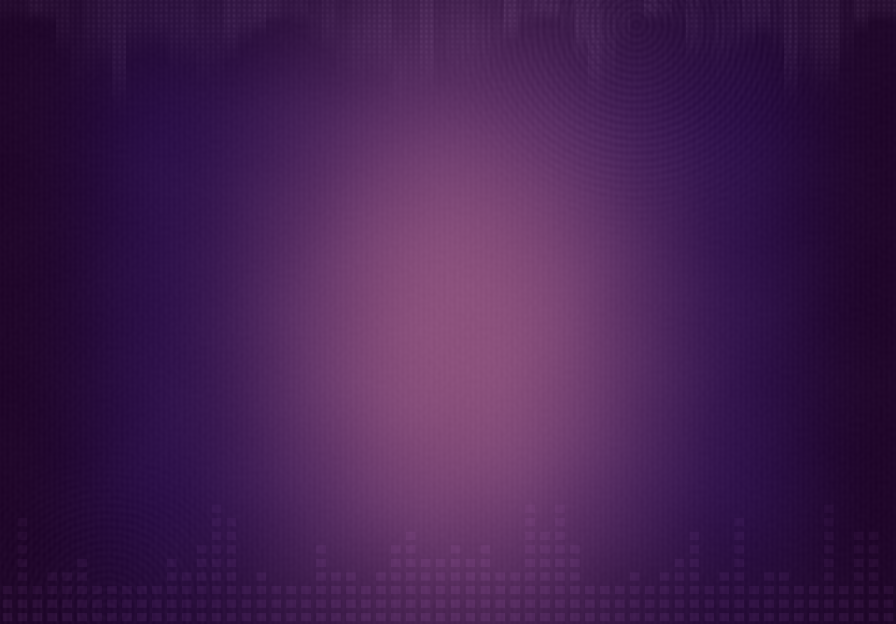
Write a Shadertoy shader that draws this background.

```glsl
// A tall rose glow on deep violet, darkening to plum at the sides.
// Faint dotted bars hang from the top, equalizer blocks rise from the bottom,
// and thin rings, pinstripes and gradient noise give the surface a fine weave.

float hash(float n) {
    return fract(sin(n * 91.73) * 4375.85);
}

vec2 randomGradient(vec2 cell) {
    float angle = 6.2832 * hash(dot(cell, vec2(1.37, 7.91)));
    return vec2(cos(angle), sin(angle));
}

float gradientNoise(vec2 p) {
    vec2 cell = floor(p), f = fract(p);
    vec2 u = f * f * f * (f * (f * 6.0 - 15.0) + 10.0);
    float a = dot(randomGradient(cell), f);
    float b = dot(randomGradient(cell + vec2(1, 0)), f - vec2(1, 0));
    float c = dot(randomGradient(cell + vec2(0, 1)), f - vec2(0, 1));
    float d = dot(randomGradient(cell + vec2(1, 1)), f - vec2(1, 1));
    return mix(mix(a, b, u.x), mix(c, d, u.x), u.y);
}

// Smooth-edged box mask; soft is the edge width in the same units
float boxMask(vec2 p, vec2 halfSize, vec2 soft) {
    vec2 edge = smoothstep(halfSize + soft, halfSize - soft, abs(p));
    return edge.x * edge.y;
}

vec3 glowBackground(vec2 uv, float aspect) {
    vec2 offset = (uv - vec2(0.515, 0.465)) * vec2(aspect, 0.70);
    float glow = exp(-pow(length(offset) / 0.33, 2.4));
    float side = smoothstep(0.30, 0.50, abs(uv.x - 0.5));
    float ends = smoothstep(0.25, 0.54, abs(uv.y - 0.5));
    vec3 violet = mix(vec3(0.155, 0.050, 0.275), vec3(0.125, 0.025, 0.165), side);
    violet = mix(violet, vec3(0.125, 0.030, 0.165), 0.65 * ends);
    vec3 rose = mix(vec3(0.52, 0.30, 0.52), vec3(0.55, 0.32, 0.49), glow);
    return mix(violet, rose, glow);
}

// Dotted columns of uneven length, gathered into loose groups
float hangingBars(vec2 uv, float aspect) {
    float column = floor(uv.x * 64.0);
    float group = smoothstep(-0.25, 0.35, gradientNoise(vec2(column * 0.17, 3.4)));
    float reach = 0.04 + 0.17 * group * (0.5 + 0.5 * hash(column + 5.0));
    float depth = 1.0 - uv.y;
    float fade = 1.0 - smoothstep(reach * 0.25, reach, depth);
    vec2 weave = 0.5 + 0.5 * cos(6.2832 * vec2(uv.x * aspect, uv.y) * 120.0);
    float strength = 0.25 + 0.75 * hash(column + 31.0);
    return fade * strength * (0.5 + 0.5 * weave.x * weave.y);
}

// Stacked blocks whose height changes from column to column
float equalizer(vec2 uv) {
    vec2 grid = uv * vec2(60.0, 46.0);
    vec2 cell = floor(grid);
    float level = 2.0 + 7.0 * pow(hash(cell.x + 12.0), 2.0);
    vec2 soft = 0.5 * vec2(60.0, 46.0) / iResolution.xy;
    float block = boxMask(fract(grid) - 0.5, vec2(0.32, 0.30), soft);
    return block * step(cell.y, level) * (1.0 - 0.06 * cell.y);
}

// Thin concentric ripples fading away from their centre
float rings(vec2 p, vec2 centre, float reach) {
    float r = length(p - centre);
    return cos(6.2832 * r * 85.0) * (1.0 - smoothstep(reach * 0.4, reach, r));
}

void mainImage(out vec4 fragColor, in vec2 fragCoord) {
    vec2 uv = fragCoord / iResolution.xy;
    float aspect = iResolution.x / iResolution.y;
    vec2 p = vec2(uv.x * aspect, uv.y);

    vec3 color = glowBackground(uv, aspect);

    // Bars and blocks catch a little of the light
    color += vec3(0.085, 0.080, 0.085) * hangingBars(uv, aspect);
    color += vec3(0.050, 0.032, 0.055) * equalizer(uv);

    // Ripples at the upper right and lower left
    color += 0.010 * rings(p, vec2(0.71 * aspect, 0.96), 0.40);
    color += 0.006 * rings(p, vec2(0.12 * aspect, 0.02), 0.32);

    // Pinstripe weave and soft grain
    color += 0.005 * cos(6.2832 * p.x * 120.0);
    color += 0.012 * gradientNoise(p * 130.0);
    color += 0.008 * gradientNoise(p * 9.0);

    fragColor = vec4(clamp(color, 0.0, 1.0), 1.0);
}
```
